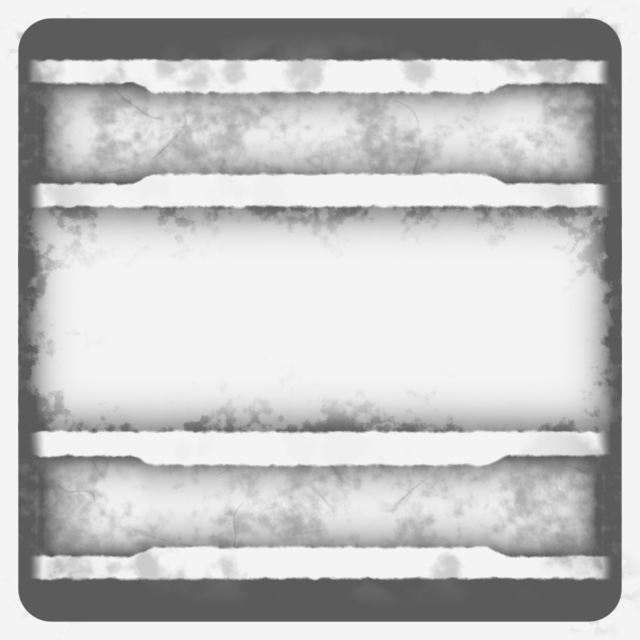
This texture map is drawn by a Shadertoy shader. Its source:

```glsl
// Worn grayscale panel: dark rounded frame, two flared bars and a pale grimy centre plate.

const float PAPER = 0.958;
const float SOOT = 0.355;
const float FRAME_HALF = 0.4714;
const float FRAME_RADIUS = 0.052;

float hash(vec2 p) {
    return fract(sin(dot(p, vec2(127.1, 311.7))) * 43758.5453);
}

float noise(vec2 p) {
    vec2 cell = floor(p), f = fract(p);
    f = f * f * (3.0 - 2.0 * f);
    float low = mix(hash(cell), hash(cell + vec2(1, 0)), f.x);
    float high = mix(hash(cell + vec2(0, 1)), hash(cell + vec2(1, 1)), f.x);
    return mix(low, high, f.y);
}

float fbm(vec2 p) {
    float sum = 0.0, weight = 0.5;
    for (int i = 0; i < 5; i++) {
        sum += weight * noise(p);
        p = mat2(1.6, 1.2, -1.2, 1.6) * p + 7.3;
        weight *= 0.5;
    }
    return sum / 0.97;
}

float roundedBox(vec2 p, float halfSize, float radius) {
    vec2 q = abs(p) - halfSize + radius;
    return length(max(q, 0.0)) + min(max(q.x, q.y), 0.0) - radius;
}

// Thin wandering scratches, broken up into short pieces
float scratches(vec2 p) {
    vec2 warped = p * 13.0 + 1.5 * vec2(noise(p * 9.0), noise(p * 9.0 + 31.0));
    float line = 1.0 - smoothstep(0.0, 0.035, abs(noise(warped) - 0.5));
    return line * smoothstep(0.5, 0.7, noise(p * 22.0 + 5.0));
}

// Soot in the plain strips: only the sides and a little dust
float stripSoot(float side, float grime, float dust) {
    float edge = 1.0 - smoothstep(0.014, 0.043, side + 0.012 * (grime - 0.5));
    float stain = 0.55 * exp(-side / 0.055) * smoothstep(0.4, 0.7, grime);
    return max(edge, stain + dust * smoothstep(0.54, 0.74, grime));
}

// Centre plate: soft dirty borders that break into specks
float plateSoot(float depth, float side, float grime, float grit) {
    float border = 0.62 * exp(-pow(max(depth, 0.0) / 0.032, 1.5));
    float flank = exp(-pow(max(side - 0.011, 0.0) / 0.026, 1.3));
    float soot = 1.0 - (1.0 - border) * (1.0 - flank);
    soot *= 0.72 + 0.56 * mix(grime, grit, 0.5);
    float reach = exp(-max(depth, 0.0) / 0.036) + exp(-max(side - 0.02, 0.0) / 0.04);
    float specks = smoothstep(0.64, 0.8, 0.55 * grime + 0.45 * grit + 0.22 * min(reach, 1.0));
    return soot + 0.28 * specks * min(reach * 1.6, 1.0);
}

// Flared bar: darker at the rims, heavier toward its wide ends
float barSoot(float depth, float side, float flare, float grime, float grit, float scratch) {
    float inside = max(depth, 0.0);
    float rim = mix(0.63, 0.98, flare) * exp(-pow(inside / mix(0.026, 0.021, flare), 1.1));
    float cap = exp(-pow(max(side - 0.037, 0.0) / 0.026, 1.1));
    float soot = 1.0 - (1.0 - rim) * (1.0 - cap);
    soot *= 0.8 + 0.4 * grit;
    float mottling = 0.42 * smoothstep(0.36, 0.78, mix(grime, grit, 0.4));
    return soot + (1.0 - soot) * (mottling + 0.15 * scratch);
}

void mainImage(out vec4 fragColor, in vec2 fragCoord) {
    vec2 uv = fragCoord / iResolution.xy;
    float pixel = 1.0 / iResolution.y;
    vec2 p = uv - 0.5;
    float side = FRAME_HALF - abs(p.x);
    float grime = fbm(uv * 17.0);
    float grit = fbm(uv * 75.0 + 13.0);
    float scratch = scratches(uv);
    float wobble = 0.007 * (grit - 0.5);
    float soft = max(0.003, pixel);

    // Pale strips, dustier outside the bars
    float outer = smoothstep(0.26, 0.32, abs(p.y));
    float soot = stripSoot(side, grime, 0.03 + 0.22 * outer);

    // Centre plate
    float plateDepth = 0.1758 - abs(uv.y - 0.5013) + wobble;
    float plate = plateSoot(plateDepth, side, grime, grit) + 0.07 * scratch * exp(-max(plateDepth, 0.0) / 0.03);
    soot = mix(soot, plate, smoothstep(-soft, soft, plateDepth));

    // Upper and lower flared bars
    float flare = smoothstep(0.255, 0.297, abs(p.x));
    for (int i = 0; i < 2; i++) {
        float centre = mix(0.7917, 0.209, float(i));
        float depth = mix(0.064, 0.0785, flare) - abs(uv.y - centre) + wobble;
        float bar = barSoot(depth, side, flare, grime, grit, scratch);
        float seam = smoothstep(0.005, 0.0, abs(side - 0.029)) * smoothstep(0.0, 0.03, depth);
        soot = mix(soot, bar - 0.07 * seam, smoothstep(-soft, soft, depth));
    }

    // Dark top and bottom bands with faint worn patches
    float bandDepth = abs(uv.y - 0.501) - 0.405 + wobble;
    float worn = 0.13 * smoothstep(0.45, 0.75, grime) * exp(-pow(p.x / 0.25, 2.0)) * smoothstep(0.055, 0.0, bandDepth);
    soot = mix(soot, 1.0 - worn, smoothstep(-soft, soft, bandDepth));

    // Frame cutout, with stray flecks around the corners
    float frame = roundedBox(p, FRAME_HALF, FRAME_RADIUS);
    float nearCorner = smoothstep(0.34, 0.42, min(abs(p.x), abs(p.y)));
    float flecks = 0.3 * nearCorner * smoothstep(0.5, 0.7, mix(grime, grit, 0.5)) * exp(-max(frame, 0.0) / 0.015);
    soot = mix(flecks, soot, smoothstep(pixel, -pixel, frame));

    fragColor = vec4(vec3(mix(PAPER, SOOT, clamp(soot, 0.0, 1.0))), 1.0);
}
```
